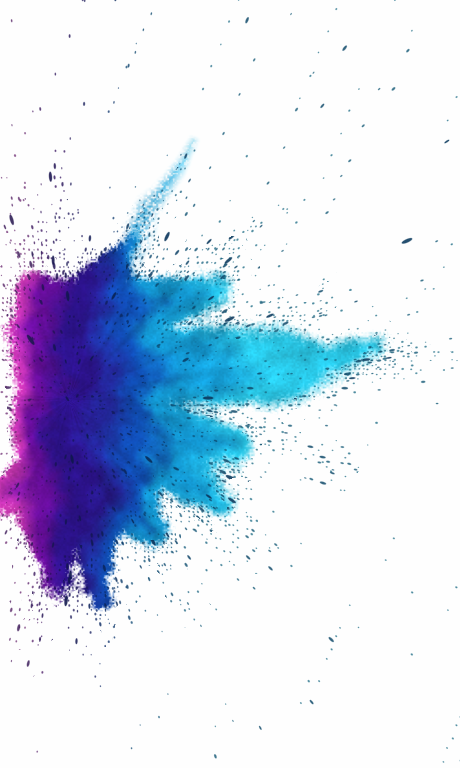
Write a WebGL 1 fragment shader that draws this background.

```glsl
precision highp float;
// A burst of coloured powder flying right from the left edge over white.
// Tapered lobes, blended and warped by noise, form the cloud; jittered grids
// of flecks, stretched away from the burst origin, form the flying dust.

uniform vec2 u_resolution;

// Lengths are in canvas heights
const vec2 ORIGIN = vec2(0.09, 0.48);
const float BLEND = 0.014;
const float WARP = 0.030;
const float DUST_CELL = 0.0058;
const float DUST_GROWTH = 1.65;
const int DUST_LAYERS = 4;

const vec3 PAPER = vec3(0.996, 0.998, 0.998);
const vec3 MAGENTA = vec3(0.82, 0.22, 0.72);
const vec3 PURPLE = vec3(0.40, 0.05, 0.60);
const vec3 INDIGO = vec3(0.17, 0.07, 0.54);
const vec3 BLUE = vec3(0.06, 0.30, 0.70);
const vec3 AZURE = vec3(0.07, 0.57, 0.79);
const vec3 CYAN = vec3(0.16, 0.77, 0.89);
const vec3 INK = vec3(0.02, 0.08, 0.20);

float hash(vec2 p) {
  return fract(sin(dot(p, vec2(127.1, 311.7))) * 43758.545);
}

float noise(vec2 p) {
  vec2 i = floor(p), f = fract(p);
  f = f * f * (3.0 - 2.0 * f);
  float low = mix(hash(i), hash(i + vec2(1, 0)), f.x);
  float high = mix(hash(i + vec2(0, 1)), hash(i + vec2(1, 1)), f.x);
  return mix(low, high, f.y);
}

float fbm(vec2 p) {
  float sum = 0.0, gain = 0.53;
  for (int i = 0; i < 4; i++) {
    sum += gain * noise(p);
    p = mat2(1.6, 1.2, -1.2, 1.6) * p + 7.3;
    gain *= 0.5;
  }
  return sum;
}

// Distance to a capsule tapering from radius ra at a to rb at b
float lobe(vec2 p, vec2 a, vec2 b, float ra, float rb) {
  vec2 axis = b - a;
  float h = clamp(dot(p - a, axis) / dot(axis, axis), 0.0, 1.0);
  return length(p - a - axis * h) - mix(ra, rb, h);
}

float join(float a, float b) {
  float h = max(BLEND - abs(a - b), 0.0) / BLEND;
  return min(a, b) - h * h * BLEND * 0.25;
}

// Dense powder
float cloud(vec2 p) {
  float d = lobe(p, vec2(0.080, 0.565), vec2(0.082, 0.350), 0.068, 0.060);
  d = join(d, lobe(p, vec2(0.143, 0.544), vec2(0.150, 0.388), 0.072, 0.070));
  d = join(d, lobe(p, vec2(0.080, 0.570), vec2(0.048, 0.614), 0.055, 0.030));
  d = join(d, lobe(p, vec2(0.111, 0.605), vec2(0.172, 0.690), 0.040, 0.009));
  d = join(d, lobe(p, vec2(0.156, 0.583), vec2(0.278, 0.626), 0.056, 0.020));
  d = join(d, lobe(p, vec2(0.195, 0.518), vec2(0.391, 0.521), 0.056, 0.037));
  d = join(d, lobe(p, vec2(0.385, 0.520), vec2(0.488, 0.543), 0.036, 0.012));
  d = join(d, lobe(p, vec2(0.169, 0.427), vec2(0.300, 0.416), 0.060, 0.024));
  d = join(d, lobe(p, vec2(0.195, 0.414), vec2(0.282, 0.350), 0.050, 0.014));
  d = join(d, lobe(p, vec2(0.130, 0.388), vec2(0.194, 0.312), 0.060, 0.019));
  d = join(d, lobe(p, vec2(0.124, 0.349), vec2(0.135, 0.222), 0.040, 0.011));
  d = join(d, lobe(p, vec2(0.080, 0.349), vec2(0.078, 0.249), 0.052, 0.020));
  return join(d, lobe(p, vec2(0.006, 0.348), vec2(0.040, 0.370), 0.018, 0.030));
}

// Rays along which flecks fly far from the cloud
float spray(vec2 p) {
  float d = lobe(p, ORIGIN, vec2(0.070, 0.815), 0.060, 0.006);
  d = min(d, lobe(p, ORIGIN, vec2(0.025, 0.735), 0.060, 0.025));
  d = min(d, lobe(p, ORIGIN, vec2(0.255, 0.822), 0.050, 0.006));
  d = min(d, lobe(p, ORIGIN, vec2(0.360, 0.728), 0.060, 0.008));
  d = min(d, lobe(p, ORIGIN, vec2(0.425, 0.618), 0.060, 0.012));
  d = min(d, lobe(p, ORIGIN, vec2(0.590, 0.542), 0.060, 0.008));
  d = min(d, lobe(p, ORIGIN, vec2(0.455, 0.392), 0.060, 0.012));
  d = min(d, lobe(p, ORIGIN, vec2(0.345, 0.280), 0.060, 0.012));
  d = min(d, lobe(p, ORIGIN, vec2(0.255, 0.205), 0.050, 0.010));
  d = min(d, lobe(p, ORIGIN, vec2(0.128, 0.118), 0.050, 0.008));
  return min(d, lobe(p, ORIGIN, vec2(0.035, 0.145), 0.050, 0.014));
}

vec3 palette(float t) {
  vec3 c = mix(MAGENTA, PURPLE, smoothstep(-0.02, 0.04, t));
  c = mix(c, INDIGO, smoothstep(0.04, 0.09, t));
  c = mix(c, BLUE, smoothstep(0.10, 0.18, t));
  c = mix(c, AZURE, smoothstep(0.17, 0.25, t));
  return mix(c, CYAN, smoothstep(0.25, 0.38, t));
}

// Coverage of one jittered grid of flecks
float flecks(vec2 p, float cell, float chance, float stretch, float pixel) {
  vec2 id = floor(p / cell), key = id + cell * 900.0;
  vec2 jitter = vec2(hash(key + 3.1), hash(key + 8.7)) - 0.5;
  vec2 centre = (id + 0.5 + 0.4 * jitter) * cell;
  vec2 along = normalize(centre - ORIGIN + 0.05 * jitter), q = p - centre;
  q = vec2(dot(q, along), dot(q, vec2(-along.y, along.x)) * stretch);
  float size = cell * mix(0.12, 0.30, hash(key + 5.3));
  float slope = length(q * vec2(1.0, stretch)) / max(length(q), 1e-5);
  float d = (length(q) - size) / max(slope, 1.0);
  return smoothstep(pixel, -pixel, d) * step(hash(key), chance);
}

void main() {
  vec2 p = gl_FragCoord.xy / u_resolution.y;
  float pixel = 0.8 / u_resolution.y;
  float billow = fbm(p * 14.0), detail = fbm(p * 42.0 + 5.0);
  float grain = noise(p * 420.0);
  vec2 warped = p + WARP * (vec2(billow, fbm(p * 14.0 + 31.0)) - 0.5);
  float d = cloud(warped) + 0.016 * (detail - 0.5);

  // Colour runs left to right; rims shift toward the nearer end
  float rim = smoothstep(-0.045, 0.005, d);
  float t = p.x + 0.07 * (billow - 0.5) + 0.03 * (detail - 0.5);
  t += rim * mix(-0.035, 0.075, smoothstep(0.04, 0.22, p.x));
  vec3 powder = palette(t);
  vec2 ray = p - ORIGIN;
  float streak = noise(vec2(atan(ray.y, ray.x) * 16.0, length(ray) * 9.0));
  vec3 shaded = powder * (0.72 + 0.35 * detail + 0.14 * streak + 0.10 * grain);

  // Soft grainy edge, and a thin plume at the upper right
  float softness = mix(0.006, 0.013, smoothstep(0.1, 0.4, p.x));
  float cover = smoothstep(softness, -softness, d + 0.010 * (grain - 0.5));
  float plume = lobe(warped, vec2(0.160, 0.665), vec2(0.252, 0.815), 0.022, 0.002);
  plume = smoothstep(0.008, -0.014, plume) * smoothstep(0.25, 0.75, 0.5 * grain + 0.5 * streak);
  cover = max(cover, 0.75 * plume);
  vec3 color = mix(PAPER, shaded, cover);

  // Dust thins out with distance; larger flecks are darker and longer
  float away = max(d, 0.0);
  float far = smoothstep(0.025, -0.015, spray(p)) * exp(-away / 0.09);
  float chance = 0.40 * exp(-away / 0.016) + 0.30 * far;
  chance = mix(chance, 0.13, smoothstep(0.004, -0.012, d));
  chance *= 0.35 + 1.3 * noise(p * 34.0);
  float cell = DUST_CELL;
  for (int i = 0; i < DUST_LAYERS; i++) {
    float level = float(i) / float(DUST_LAYERS - 1);
    float speck = flecks(p, cell, chance * mix(1.2, 0.45, level), mix(1.3, 3.2, level), pixel);
    vec3 tint = mix(powder * 0.65, INK + 0.18 * powder, 0.35 + 0.6 * level);
    color = mix(color, tint, speck * mix(0.75, 0.9, level));
    cell *= DUST_GROWTH;
  }
  gl_FragColor = vec4(color, 1.0);
}
```
